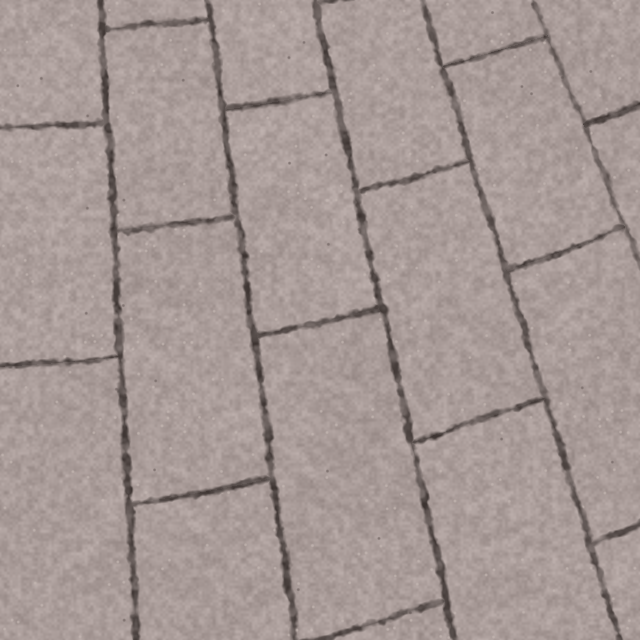
This texture is drawn by a Shadertoy shader. Its source:

```glsl
const vec3 STONE = vec3(0.667, 0.614, 0.602);
const vec3 JOINT = vec3(0.285, 0.250, 0.240);
const vec3 SPECK_LIGHT = vec3(0.77, 0.72, 0.70);
const vec3 SPECK_DARK = vec3(0.47, 0.42, 0.41);

// Columns map paver column, paver length and origin to the canvas.
const mat3 GROUND = mat3(0.1738, 0.0, 0.015,
                         -0.0046, 0.2715, -0.128,
                         0.1595, 0.0482, 1.0);
const float ROW_BEND = 0.177;
const float LONG_HALF_WIDTH = 0.0052;
const float CROSS_HALF_WIDTH = 0.0043;
const float JOINT_SOFTNESS = 0.0034;
const float EDGE_WEAR = 0.0055;
const float MEANDER = 0.005;
const float GRAIN = 0.085;
const float FINE_GRAIN = 0.06;
const float SPECK_CELLS = 85.0;

float hash(vec2 p) {
    return fract(sin(dot(p, vec2(127.1, 311.7))) * 43758.5);
}

float noise(vec2 p) {
    vec2 cell = floor(p);
    vec2 f = fract(p);
    f = f * f * (3.0 - 2.0 * f);
    float low = mix(hash(cell), hash(cell + vec2(1.0, 0.0)), f.x);
    float high = mix(hash(cell + vec2(0.0, 1.0)), hash(cell + 1.0), f.x);
    return mix(low, high, f.y);
}

// Canvas position to (column, length) on the paved ground.
vec2 toGround(vec2 p) {
    p.y += ROW_BEND * p.x * p.x;
    vec3 q = inverse(GROUND) * vec3(p, 1.0);
    return q.xy / q.z;
}

// Ground units per canvas unit.
float density(float v) {
    return max(length(vec2(dFdx(v), dFdy(v))) * iResolution.y, 0.001);
}

float jointMask(float dist, float halfWidth) {
    float soft = max(JOINT_SOFTNESS, 1.0 / iResolution.y);
    return 1.0 - smoothstep(halfWidth - soft, halfWidth + soft, dist);
}

vec3 stoneColor(vec2 p, vec2 paver) {
    float shade = GRAIN * (noise(p * 105.0) - 0.5);
    shade += FINE_GRAIN * (noise(p * 230.0 + 17.0) - 0.5);
    shade += 0.025 * (noise(p * 9.0 + 5.0) - 0.5);
    shade += 0.014 * (hash(paver + 3.0) - 0.5);
    vec3 color = STONE + shade;

    // Sparse light and dark chips, one candidate per cell
    vec2 cell = floor(p * SPECK_CELLS);
    vec2 center = 0.3 + 0.4 * vec2(hash(cell + 7.1), hash(cell + 19.7));
    float chip = 1.0 - smoothstep(0.05, 0.3, length(fract(p * SPECK_CELLS) - center));
    float kind = hash(cell + 41.3);
    color = mix(color, SPECK_LIGHT, chip * 0.7 * step(kind, 0.05));
    return mix(color, SPECK_DARK, chip * 0.8 * step(0.988, kind));
}

void mainImage(out vec4 fragColor, in vec2 fragCoord) {
    vec2 p = fragCoord / iResolution.xy;
    p.y = 1.0 - p.y;
    vec2 ground = toGround(p);
    vec2 scale = vec2(density(ground.x), density(ground.y));

    // Running bond: odd columns slide by half a paver
    float column = floor(ground.x);
    float along = ground.y + 0.5 * mod(column, 2.0);
    vec2 paver = vec2(column, floor(along));

    // Signed distances to the nearest joints, with ragged edges
    float line = floor(ground.x + 0.5);
    vec2 offset = vec2(ground.x - line, along - floor(along + 0.5)) / scale;
    offset += MEANDER * (vec2(noise(p * 22.0), noise(p * 22.0 + 31.0)) - 0.5);
    float wear = EDGE_WEAR * (noise(p * 85.0 + 11.0) - 0.5)
               + 0.5 * EDGE_WEAR * (noise(p * 190.0) - 0.5);
    vec2 dist = abs(offset) + wear;

    // Joints thin out and fade on the right
    float fade = smoothstep(2.3, 4.0, line);
    float longJoint = jointMask(dist.x, LONG_HALF_WIDTH * (1.0 - 0.3 * fade));
    longJoint *= 1.0 - 0.3 * fade;
    float crossJoint = jointMask(dist.y, CROSS_HALF_WIDTH);
    crossJoint *= 0.8 + 0.2 * hash(paver + 61.0);
    float fill = max(longJoint, crossJoint);
    fill *= 0.65 + 0.35 * smoothstep(0.2, 0.6, noise(p * 70.0 + 53.0));

    vec3 grit = JOINT + 0.14 * (noise(p * 160.0 + 23.0) - 0.4);
    fragColor = vec4(mix(stoneColor(p, paver), grit, fill), 1.0);
}
```
